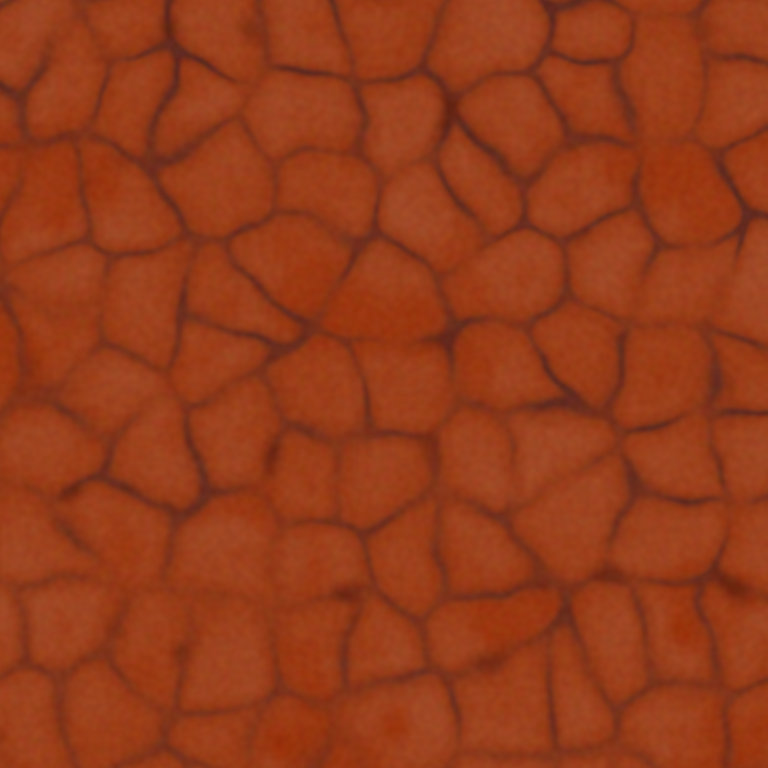
This texture is drawn by a WebGL 1 fragment shader. Its source:

```glsl
precision highp float;
// Soft sheet of rust-red rounded cells parted by blurred, broken dark seams.
// A warped Voronoi diagram gives the seams; gradient noise varies their
// strength and adds pale bodies, red stains and a faint fine mottling.

uniform vec2 u_resolution;

const float CELLS = 8.6;          // cells across the canvas
const float JITTER = 0.78;        // irregularity of the cell centres
const float WARP = 0.27;          // bend of the seams, in cells
const float ROUNDING = 25.0;      // higher gives sharper cell corners
const float SEAM_WIDTH = 0.050;   // half width of the dark core, in cells
const float HALO_WIDTH = 0.13;    // half width of the soft shade, in cells
const float MOTTLE = 0.042;       // contrast of the fine grain

const vec3 RUST = vec3(0.612, 0.236, 0.086);
const vec3 PALE = vec3(0.632, 0.284, 0.148);
const vec3 STAIN = vec3(0.605, 0.198, 0.045);
const vec3 SHADE = vec3(0.545, 0.208, 0.090);
const vec3 SEAM = vec3(0.350, 0.155, 0.125);
const vec3 BLOT = vec3(0.350, 0.105, 0.050);

vec2 hash2(vec2 p) {
  vec3 q = fract(p.xyx * vec3(0.1031, 0.1030, 0.0973));
  q += dot(q, q.yzx + 33.33);
  return fract((q.xx + q.yz) * q.zy);
}

float gradientAt(vec2 corner, vec2 offset) {
  float angle = 6.2832 * hash2(corner + 57.0).x;
  return dot(vec2(cos(angle), sin(angle)), offset);
}

// Gradient noise, roughly -0.6 to 0.6
float noise(vec2 p) {
  vec2 i = floor(p), f = fract(p);
  vec2 u = f * f * f * (f * (f * 6.0 - 15.0) + 10.0);
  vec2 e = vec2(1.0, 0.0);
  return mix(
    mix(gradientAt(i, f), gradientAt(i + e, f - e), u.x),
    mix(gradientAt(i + e.yx, f - e.yx), gradientAt(i + e.xx, f - e.xx), u.x),
    u.y);
}

vec2 cellCentre(vec2 id) {
  return id + 0.5 + JITTER * (hash2(id + 11.0) - 0.5);
}

// x: rounded distance to the seam, y: distance to the centre, zw: cell id
vec4 cellField(vec2 p) {
  vec2 base = floor(p), id = base, nearest = vec2(0.0);
  float best = 1e3;
  for (int y = -1; y <= 1; y++) {
    for (int x = -1; x <= 1; x++) {
      vec2 cell = base + vec2(float(x), float(y));
      vec2 toCentre = cellCentre(cell) - p;
      float d = dot(toCentre, toCentre);
      if (d < best) { best = d; nearest = toCentre; id = cell; }
    }
  }
  float crowd = 1e-6;
  for (int y = -2; y <= 2; y++) {
    for (int x = -2; x <= 2; x++) {
      vec2 toCentre = cellCentre(id + vec2(float(x), float(y))) - p;
      vec2 span = toCentre - nearest;
      if (dot(span, span) > 1e-5) {
        float d = dot(0.5 * (toCentre + nearest), normalize(span));
        crowd += exp(-ROUNDING * d);
      }
    }
  }
  return vec4(max(-log(crowd) / ROUNDING, 0.0), sqrt(best), id);
}

float bell(float d, float width) {
  return exp(-d * d / (width * width));
}

void main() {
  vec2 uv = gl_FragCoord.xy / u_resolution;
  vec2 p = uv * CELLS + 20.0;
  vec2 bend = vec2(noise(p * 0.9), noise(p * 0.9 + 31.7));
  bend += 0.35 * vec2(noise(p * 2.4 + 5.1), noise(p * 2.4 + 83.2));
  vec4 cell = cellField(p + WARP * bend);
  vec2 trait = hash2(cell.zw + 91.0);

  // Cell bodies: paler inside, with cloudy tone and a few red nuclei
  float cloud = noise(p * 0.7 + 9.3) + 0.6 * noise(p * 2.1 + 44.0);
  float inside = smoothstep(0.02, 0.28, cell.x);
  float paleness = inside * (0.58 + 0.2 * (trait.x - 0.5)) + 0.75 * cloud;
  vec3 colour = mix(RUST, PALE, clamp(paleness, 0.0, 1.0));
  float stain = smoothstep(0.08, 0.5, noise(p * 0.62 + 71.0) + 0.4 * noise(p * 1.9));
  float nucleus = bell(cell.y, 0.16) * smoothstep(0.4, 0.9, trait.y);
  colour = mix(colour, STAIN, clamp(0.75 * stain + 0.45 * nucleus, 0.0, 1.0));

  // Seams: broken, out of focus and weaker towards the lower left
  float focus = smoothstep(0.05, 0.75, 0.35 * uv.x + 0.75 * uv.y);
  float strength = 0.46 + 0.85 * noise(p * 0.9 + 3.7) + 0.5 * noise(p * 2.0);
  strength = clamp(strength * mix(0.50, 1.05, focus), 0.04, 0.85);
  float coreWidth = SEAM_WIDTH * mix(1.3, 1.0, focus);
  float halo = 0.30 + 0.45 * strength;
  colour = mix(colour, SHADE, halo * bell(cell.x, HALO_WIDTH));
  colour = mix(colour, SEAM, strength * bell(cell.x, coreWidth));

  // Dark blots gathered on some seams
  float blot = smoothstep(0.30, 0.62, noise(p * 1.15 + 63.0));
  colour = mix(colour, BLOT, 0.85 * blot * bell(cell.x, 0.13));

  // Fine mottling, slightly coloured
  float grain = noise(uv * 95.0);
  vec3 tint = vec3(noise(uv * 70.0 + 13.0), noise(uv * 70.0 + 47.0), noise(uv * 70.0 + 79.0));
  colour += MOTTLE * (0.5 * grain + 0.6 * tint);
  gl_FragColor = vec4(colour, 1.0);
}
```
